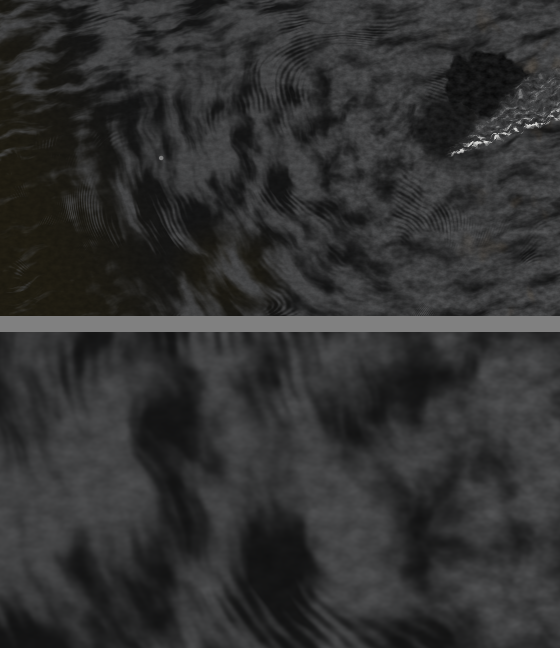
Top, the full canvas; bottom, a detail of the centre.
A Shadertoy shader for this texture:

```glsl
const vec3 DEEP = vec3(0.078, 0.079, 0.080);
const vec3 OLIVE = vec3(0.118, 0.106, 0.068);
const vec3 SKY = vec3(0.268, 0.270, 0.274);
const vec3 SILT = vec3(0.290, 0.255, 0.210);
const vec3 GLINT = vec3(0.90, 0.90, 0.89);

vec2 cellGradient(vec2 cell) {
    float angle = 6.2832 * fract(sin(dot(cell, vec2(127.1, 311.7))) * 43758.5);
    return vec2(cos(angle), sin(angle));
}

float gradientNoise(vec2 p) {
    vec2 cell = floor(p), f = fract(p);
    vec2 u = f * f * f * (f * (f * 6.0 - 15.0) + 10.0);
    vec2 e = vec2(0.0, 1.0);
    float a = dot(cellGradient(cell), f);
    float b = dot(cellGradient(cell + e.yx), f - e.yx);
    float c = dot(cellGradient(cell + e.xy), f - e.xy);
    float d = dot(cellGradient(cell + e.yy), f - e.yy);
    return 1.4 * mix(mix(a, b, u.x), mix(c, d, u.x), u.y);
}

float fbm(vec2 p, int octaves) {
    float sum = 0.0, amplitude = 0.7;
    for (int i = 0; i < octaves; i++) {
        sum += amplitude * gradientNoise(p);
        p = mat2(1.9, 0.25, -0.25, 1.9) * p + 17.3;
        amplitude *= 0.52;
    }
    return sum;
}

// Soft mask: 1 inside the ellipse, 0 outside
float blob(vec2 p, vec2 center, vec2 radii, float softness) {
    float d = length((p - center) / radii) - 1.0;
    return 1.0 - smoothstep(-softness, softness, d);
}

// Coordinates along and across the arcs around an eddy
vec2 eddyCoords(vec2 p, vec2 center) {
    vec2 d = p - center;
    return vec2(atan(d.y, -d.x), length(d));
}

// Fine parallel wavelets, shown only in scattered patches
float wavelets(vec2 p, float across, float spacing, float wobble) {
    float patches = smoothstep(0.08, 0.45, fbm(p * 5.0 + 31.0, 2));
    return patches * sin(6.2832 * across / spacing + wobble);
}

// Share of sky reflected by the water, 0 to 1
float reflection(vec2 p, vec2 eddy, float shallows) {
    vec2 warp = vec2(fbm(p * 5.0, 3), fbm(p * 5.0 + 9.0, 3));
    vec2 arc = eddyCoords(p + 0.035 * warp, eddy);
    vec2 level = p + 0.03 * warp;
    level.y -= 0.22 * level.x;

    float arcs = fbm(arc * vec2(4.5, 13.0), 4);
    float flats = fbm(level * vec2(7.0, 21.0) + 4.0, 4);
    float swirl = blob(p, vec2(0.86, 0.36), vec2(0.66, 0.48), 0.35);
    float waves = mix(flats, arcs, swirl) * mix(1.2, 0.75, shallows);
    float across = mix(level.y, arc.y, swirl);
    waves += 0.17 * wavelets(p, across, 0.016, 7.0 * warp.x);

    float bias = 0.04 + 0.18 * shallows;
    bias -= 0.30 * (1.0 - smoothstep(0.05, 0.50, p.x)) * (1.0 - smoothstep(0.75, 1.0, p.y));
    bias -= 0.38 * blob(p, vec2(0.10, 0.08), vec2(0.50, 0.42), 0.45);
    bias += 0.14 * blob(p, vec2(0.62, 0.85), vec2(0.50, 0.20), 0.5);
    return smoothstep(-0.42, 0.52, waves + bias);
}

vec3 water(vec2 p, vec2 eddy) {
    float shallows = smoothstep(0.75, 1.35, p.x + 0.25 * (p.y - 0.5));
    float sky = reflection(p, eddy, shallows);
    float murk = 1.0 - smoothstep(0.15, 0.75, p.x + 0.45 * p.y);
    murk = max(murk, 0.7 * blob(p, vec2(0.72, 0.13), vec2(0.16, 0.13), 0.6));
    vec3 color = mix(mix(DEEP, OLIVE, murk), SKY, sky);

    // Stony bed and surface grain
    float bed = smoothstep(0.2, 0.6, fbm(p * vec2(9.0, 7.0) + 52.0, 3));
    color = mix(color, SILT * (0.5 + 0.5 * sky), 0.6 * bed * smoothstep(1.3, 1.7, p.x));
    float grain = fbm(p * vec2(42.0, 62.0), 3);
    return color * (1.0 + mix(0.18, 0.30, shallows) * grain);
}

vec3 addRock(vec3 color, vec2 p) {
    float rough = fbm(p * 19.0, 4);
    vec2 ragged = p + 0.035 * vec2(rough, fbm(p * 17.0 + 6.0, 3));
    float body = blob(ragged, vec2(1.54, 0.735), vec2(0.135, 0.105), 0.10);
    float shade = blob(ragged, vec2(1.41, 0.60), vec2(0.100, 0.105), 0.30);
    vec3 stone = DEEP * (1.0 + 0.8 * fbm(p * vec2(38.0, 55.0), 3));
    color = mix(color, stone, max(body, 0.85 * shade));

    // Wet sunlit face, measured along and above its lower edge
    vec2 q = p - vec2(1.42, 0.50);
    vec2 slope = normalize(vec2(0.37, 0.125));
    float along = dot(q, slope);
    float above = dot(q, vec2(-slope.y, slope.x)) + 0.018 * rough;
    float face = smoothstep(-0.006, 0.008, above) * smoothstep(-0.01, 0.02, along);
    face *= 1.0 - smoothstep(-0.02, 0.03, above - min(0.48 * along, 0.15));
    float speckle = fbm(vec2(along * 38.0, above * 75.0), 4);
    color = mix(color, SKY * (0.95 + 0.7 * speckle), 0.9 * face);

    // Sun glints gather near the waterline
    float nearEdge = exp(-pow((above - 0.012) / 0.022, 2.0));
    float sparkle = smoothstep(0.02, 0.55, speckle + 0.25 * nearEdge - 0.12);
    return mix(color, GLINT, face * sparkle * (0.22 + 0.7 * nearEdge));
}

void mainImage(out vec4 fragColor, in vec2 fragCoord) {
    vec2 p = fragCoord / iResolution.y;
    vec2 eddy = vec2(1.43, 0.77);
    vec3 color = addRock(water(p, eddy), p);
    float foam = blob(p, vec2(0.51, 0.50), vec2(0.007), 0.3);
    color = mix(color, vec3(0.50), foam);
    fragColor = vec4(clamp(color, 0.0, 1.0), 1.0);
}
```
